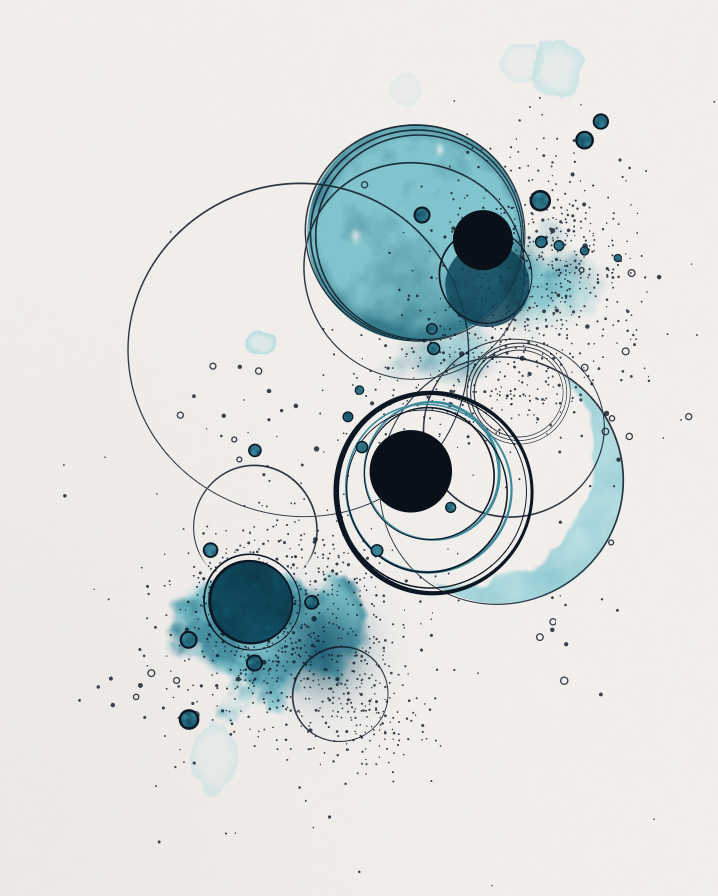
This background is drawn by a Shadertoy shader. Its source:

```glsl
// Abstract ink and watercolour study: teal washes, wobbly ink rings, solid discs,
// bead chains and stipple spray on pale paper. Built from distance masks, value
// noise and jittered grids; the canvas is 100 units high.

const vec3 PAPER = vec3(0.945, 0.935, 0.925);
const vec3 PALE = vec3(0.66, 0.85, 0.87);
const vec3 AQUA = vec3(0.47, 0.75, 0.79);
const vec3 TEAL = vec3(0.24, 0.54, 0.61);
const vec3 DEEP = vec3(0.07, 0.31, 0.4);
const vec3 INK = vec3(0.05, 0.09, 0.14);
const float WOBBLE = 0.012;  // irregularity of drawn rings
const float HAIR = 0.075;    // half width of a fine line

vec2 p;      // position in canvas units
float px;    // size of one pixel
vec3 col;    // colour painted so far

float hash(vec2 v) {
    vec3 q = fract(v.xyx * 0.1031);
    q += dot(q, q.yzx + 33.33);
    return fract((q.x + q.y) * q.z);
}
float noise(vec2 v) {
    vec2 i = floor(v), f = fract(v), e = vec2(0, 1);
    f = f * f * (3.0 - 2.0 * f);
    return mix(mix(hash(i), hash(i + e.yx), f.x),
               mix(hash(i + e), hash(i + e.yy), f.x), f.y);
}
float fbm(vec2 v) {
    float sum = 0.0, amp = 0.53;
    for (int i = 0; i < 4; i++, amp *= 0.5) {
        sum += amp * noise(v);
        v = mat2(1.6, 1.2, -1.2, 1.6) * v + 7.3;
    }
    return sum;
}
void layer(vec3 c, float mask) { col = mix(col, c, mask); }
float cover(float d) { return clamp(0.5 - d / px, 0.0, 1.0); }
float disc(vec2 c, float r) { return cover(length(p - c) - r); }
float glow(vec2 v, float x, float y, float w, float h) {
    vec2 d = (v - vec2(x, y)) / vec2(w, h);
    return exp(-dot(d, d));
}
float ring(float x, float y, float r, float w) {
    vec2 d = p - vec2(x, y);
    float a = atan(d.y, d.x), bend = sin(2.0 * a + x) + 0.5 * sin(3.0 * a + y);
    return cover(abs(length(d) - r * (1.0 + WOBBLE * bend)) - w * (1.0 + 0.3 * sin(a + r)));
}
// Ragged patch of paint
float wash(vec2 c, vec2 r, float soft) {
    return smoothstep(0.0, soft, 1.0 - length((p - c) / r) + fbm(p * 0.22 + c) - 0.5);
}
// Pale water mark with a faint rim
void stain(float x, float y, float w, float h, float strength) {
    vec2 c = vec2(x, y);
    float d = length((p - c) / vec2(w, h)) + 0.6 * (fbm(p * 0.5 + c) - 0.5);
    layer(PALE, strength * smoothstep(1.0, 0.9, d) * mix(0.35, 1.0, smoothstep(0.5, 1.0, d)));
}
// x: fine spray around the washes, y: loose droplets
vec2 density(vec2 v) {
    return vec2(glow(v, 60.0, 70.0, 8.0, 10.0) + 0.7 * glow(v, 53.0, 58.0, 9.0, 6.0)
        + 1.2 * glow(v, 32.0, 30.0, 10.0, 10.0) + 0.8 * glow(v, 41.0, 20.0, 5.0, 4.0),
        glow(v, 27.0, 55.0, 6.0, 5.0) + glow(v, 63.0, 31.0, 4.0, 4.0)
        + glow(v, 18.0, 23.0, 6.0, 4.0) + 0.6 * glow(v, 68.0, 57.0, 5.0, 20.0));
}
// Distance to a randomly present dot in each grid cell
float scatter(float cell, float spray, float loose, float minR, float maxR) {
    vec2 id = floor(p / cell), key = id + 300.0 * cell, mid = (id + 0.5) * cell;
    float r = mix(minR, maxR, hash(key + 91.0));
    vec2 jitter = vec2(hash(key + 17.0), hash(key + 53.0)) - 0.5;
    float d = length(p - mid - jitter * max(cell - 2.0 * r, 0.0)) - r;
    return hash(key) < dot(density(mid), vec2(spray, loose)) ? d : 9.0;
}
// Beads along a parabola, shrinking as they go
void beads(vec2 start, vec2 stride, vec2 bend, int count, float r) {
    for (int i = 0; i < count; i++, r *= 0.87) {
        vec2 c = start + (stride + bend * float(i)) * float(i);
        layer(INK, disc(c, r));
        layer(mix(DEEP, TEAL, noise(p * 1.8)), disc(c, r * 0.76));
    }
}
void mainImage(out vec4 fragColor, in vec2 fragCoord) {
    px = 100.0 / iResolution.y;
    p = fragCoord * px;
    float grain = fbm(p * 0.28), fine = fbm(p * 1.3);
    col = PAPER - 0.025 * glow(p, 0.0, 0.0, 35.0, 60.0) + 0.008 * (fine - 0.5);

    // Water marks and washes
    stain(58.3, 93.0, 2.6, 2.2, 0.3);
    stain(62.2, 92.2, 3.0, 3.3, 0.5);
    stain(45.3, 90.0, 1.7, 1.9, 0.2);
    stain(29.2, 61.8, 1.9, 1.4, 0.8);
    stain(24.0, 15.6, 2.6, 4.0, 0.35);
    vec3 wet = mix(TEAL, AQUA, smoothstep(0.3, 0.65, grain));
    layer(wet, 0.9 * wash(vec2(59.5, 68.5), vec2(8, 6), 0.7));
    layer(wet, 0.65 * wash(vec2(49.5, 60.5), vec2(8, 3.5), 0.8));
    layer(wet, 0.95 * wash(vec2(30.5, 29.7), vec2(10.8, 9.3), 0.25));
    layer(DEEP, 0.75 * glow(p, 36.0, 27.5, 4.2, 4.5));
    float inner = length(p - vec2(52.1, 49.2)) + 2.5 * (grain - 0.5);
    layer(mix(AQUA, PALE, grain * 1.4), 0.85 * disc(vec2(55.9, 46.3), 13.7) * smoothstep(14.1, 14.7, inner));

    // Large translucent disc, darker at rim and base
    vec2 q = p - vec2(46.4, 74);
    float shade = 0.55 * smoothstep(9.7, 12.1, length(q)) + 0.45 * smoothstep(0.0, 11.0, -q.y) + 0.6 - 1.2 * grain;
    vec3 glaze = mix(mix(AQUA, PALE, 0.2), TEAL * 0.9, clamp(shade, 0.0, 1.0));
    float glint = glow(p, 49.1, 83.3, 0.4, 0.6) + glow(p, 39.7, 73.7, 0.5, 0.7);
    layer(mix(glaze, PAPER, 0.7 * glint), cover(length(q) - 12.1));

    // Stipple, droplets and open circles
    float dots = max(cover(scatter(0.52, 0.42, 0.0, 0.07, 0.12)), cover(scatter(0.85, 0.4, 0.01, 0.1, 0.18)));
    dots = max(dots, cover(scatter(1.7, 0.12, 0.3, 0.12, 0.3)));
    layer(INK, 0.8 * max(dots, cover(abs(scatter(2.3, 0.0, 0.4, 0.26, 0.4)) - HAIR)));

    // Fine ink rings
    float lines = max(ring(33.4, 60.9, 18.8, HAIR), ring(55.9, 46.3, 13.7, HAIR));
    lines = max(lines, max(ring(57.3, 52.2, 10.0, HAIR), ring(46.2, 69.8, 12.2, HAIR)));
    lines = max(lines, max(ring(28.5, 41.1, 6.9, HAIR) * smoothstep(36.0, 39.0, p.y), ring(38.0, 22.5, 5.3, HAIR)));
    for (float k = 0.0; k < 3.0; k++)
        lines = max(lines, max(ring(46.4 + 0.2 * k, 74.0 - 0.25 * k, 12.15 - 0.35 * k, HAIR), ring(57.9, 56.1, 5.7 - 0.4 * k, 0.05)));
    layer(INK, 0.85 * lines);

    // Bold ring and its companions
    layer(TEAL, max(ring(48.2, 47.4, 7.6, 0.13), ring(47.8, 45.5, 9.3, 0.12)));
    layer(INK, max(ring(47.6, 45.2, 9.0, HAIR), ring(47.9, 47.1, 7.3, HAIR)));
    layer(INK, max(ring(48.4, 45.0, 11.05, 0.24), ring(48.1, 45.2, 10.7, HAIR)));

    // Deep glazes and solid discs
    vec3 dark = DEEP * (0.6 + 0.4 * grain + 0.2 * fine);
    layer(dark, 0.85 * disc(vec2(54.4, 68.2), 4.7));
    layer(dark, disc(vec2(28, 32.8), 4.65));
    layer(INK, max(ring(54.2, 69.2, 5.2, HAIR), max(ring(28.0, 32.8, 4.6, 0.13), ring(28.1, 32.8, 5.35, HAIR))));
    layer(INK * 0.7, max(disc(vec2(53.9, 73.2), 3.35), disc(vec2(45.85, 47.4), 4.6)));

    // Bead chains
    beads(vec2(21.1, 19.7), vec2(-1.3, 8.33), vec2(1.25, 0.56), 4, 1.15);
    beads(vec2(28.4, 26), vec2(5.92, 7.26), vec2(0.46, -0.49), 4, 0.95);
    beads(vec2(40.4, 50.1), vec2(-3, 3.58), vec2(1.43, -0.2), 3, 0.7);
    beads(vec2(48.4, 61.1), vec2(-0.2, 2.2), vec2(0), 2, 0.75);
    beads(vec2(60.3, 77.6), vec2(6.5, 9.1), vec2(-1.56, -2.34), 3, 1.2);
    beads(vec2(60.4, 73), vec2(1.56, -0.3), vec2(0.43, -0.1), 4, 0.7);
    beads(vec2(47.1, 76), vec2(0), vec2(0), 1, 0.95);
    fragColor = vec4(col, 1);
}
```
